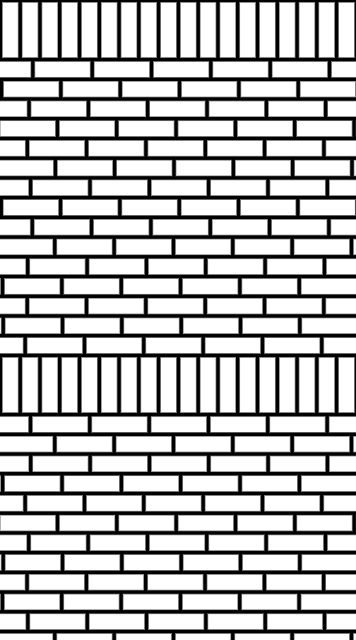
Reproduce this pattern procedurally as a WebGL 1 fragment shader.

```glsl
precision highp float;

// Brick wall in black joints on white: one course of upright bricks, then
// fifteen courses of flat bricks in running bond, repeating down the canvas.
// Joints are grid distances; noise slides each flat course a little sideways.

uniform vec2 u_resolution;

const vec2 UNITS = vec2(18.0, 32.45); // upright bricks across, courses down
const float GROUP_HEIGHT = 18.0;      // upright course plus fifteen flat ones
const float BRICK_LENGTH = 3.0;       // long side, with the short side as 1
const float JOINT_WIDTH = 0.204;
const float EDGE_SOFTNESS = 0.08;     // in brick units, at any canvas size
const float MAX_SLIDE = 0.065;        // as a share of the brick length
const float SLIDE_BIAS = -0.018;
const vec2 GRID_ORIGIN = vec2(0.02);
const vec3 INK = vec3(0.0);
const vec3 PAPER = vec3(1.0);

float hash(float n) {
  float h = fract(n * 0.1031 + 0.173);
  h *= h + 33.33;
  return fract(h * (h + h));
}

// One-dimensional gradient noise, about -0.5 to 0.5
float gradientNoise(float x) {
  float cell = floor(x);
  float t = x - cell;
  float slopeA = 2.0 * hash(cell) - 1.0;
  float slopeB = 2.0 * hash(cell + 1.0) - 1.0;
  float fade = t * t * t * (t * (t * 6.0 - 15.0) + 10.0);
  return mix(slopeA * t, slopeB * (t - 1.0), fade);
}

// Sideways shift of a flat course: half-brick bond plus irregular laying
float courseShift(float course, float brickLength) {
  float slide = clamp(0.35 * gradientNoise(course + 0.5), -MAX_SLIDE, MAX_SLIDE);
  return brickLength * (0.5 * mod(course, 2.0) + slide + SLIDE_BIAS);
}

// Distances to the nearest upright and level lines of a rectangular grid
vec2 gridDistances(vec2 p, vec2 cellSize) {
  return abs(p - cellSize * floor(p / cellSize + 0.5));
}

vec2 wallDistances(vec2 p) {
  if (mod(p.y, GROUP_HEIGHT) < BRICK_LENGTH) {
    return gridDistances(p, vec2(1.0, BRICK_LENGTH));
  }
  p.x -= courseShift(floor(p.y), BRICK_LENGTH);
  return gridDistances(p, vec2(BRICK_LENGTH, 1.0));
}

// Coverage of lines in each axis, joined into one
float lineCoverage(vec2 dist, float width, vec2 softness) {
  vec2 cover = clamp(0.5 + (0.5 * width - dist) / softness, 0.0, 1.0);
  return max(cover.x, cover.y);
}

void main() {
  // Brick units, measured from the top left corner of the canvas
  vec2 uv = gl_FragCoord.xy / u_resolution;
  vec2 p = vec2(uv.x, 1.0 - uv.y) * UNITS - GRID_ORIGIN;

  vec2 softness = max(UNITS / u_resolution, vec2(EDGE_SOFTNESS));
  float joint = lineCoverage(wallDistances(p), JOINT_WIDTH, softness);
  gl_FragColor = vec4(mix(PAPER, INK, joint), 1.0);
}
```
